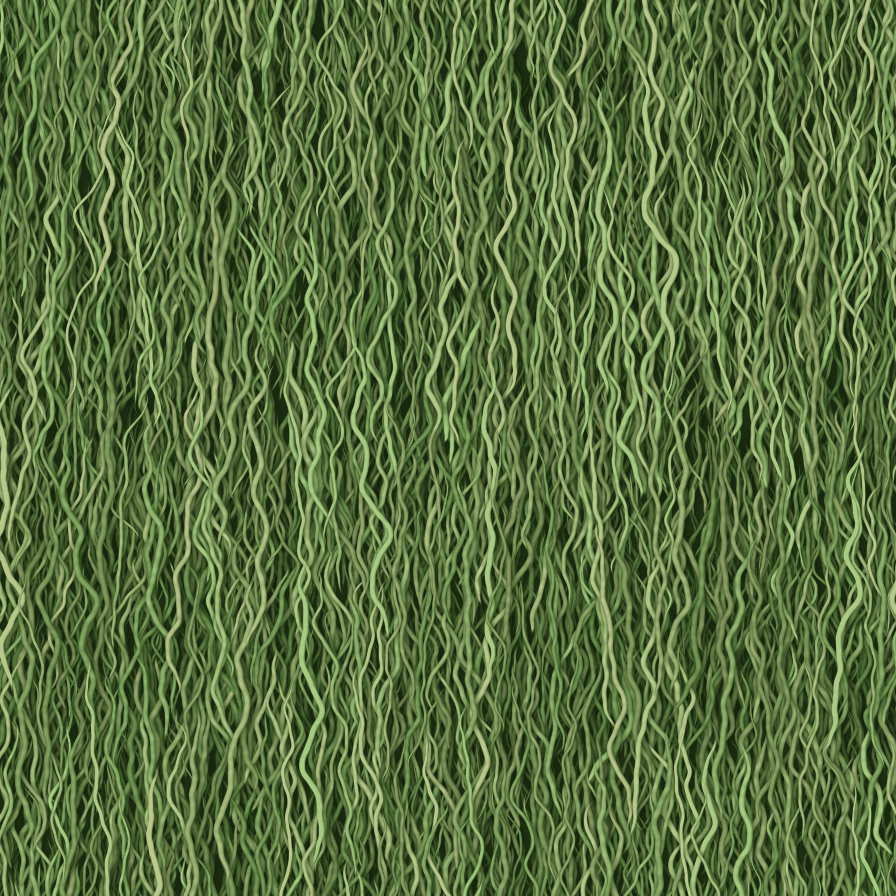
This texture is drawn by a Shadertoy shader. Its source:

```glsl
#define LAYERS 15
#define SPACING 0.026
#define WIDTH_MIN 0.0016
#define WIDTH_MAX 0.0036
#define WAVE_FREQ 16.0
#define WAVE_AMP 0.036
#define KINK_AMP 0.006
#define LEAN 0.055
#define SHADOW 0.36
#define BACK_TONE 0.17
#define FRONT_TONE 0.86

float hash(vec2 p) {
    vec3 q = fract(p.xyx * 0.1031);
    q += dot(q, q.yzx + 33.33);
    return fract((q.x + q.y) * q.z);
}

// 1D gradient noise: value and derivative
vec2 waveNoise(float x, float seed) {
    float i = floor(x), f = x - i;
    float g0 = hash(vec2(i, seed)) * 2.0 - 1.0;
    float g1 = hash(vec2(i + 1.0, seed)) * 2.0 - 1.0;
    float u = f * f * f * (f * (f * 6.0 - 15.0) + 10.0);
    float du = 30.0 * f * f * (f - 1.0) * (f - 1.0);
    float a = g0 * f, b = g1 * (f - 1.0);
    return vec2(mix(a, b, u), mix(g0, g1, u) + du * (b - a));
}

float cornerSlope(vec2 cell, vec2 offset) {
    float angle = 6.2832 * hash(cell + 71.0);
    return dot(vec2(cos(angle), sin(angle)), offset);
}

// 2D gradient noise
float patchNoise(vec2 p) {
    vec2 i = floor(p), f = p - i;
    vec2 u = f * f * (3.0 - 2.0 * f);
    vec2 e = vec2(1.0, 0.0);
    return mix(mix(cornerSlope(i, f), cornerSlope(i + e, f - e), u.x),
               mix(cornerSlope(i + e.yx, f - e.yx), cornerSlope(i + 1.0, f - 1.0), u.x), u.y);
}

// Dark moss to pale straw green
vec3 grassRamp(float t) {
    return vec3(0.10, 0.16, 0.06) + t * vec3(0.33, 0.45, 0.20) + t * t * vec3(0.18, 0.10, 0.20);
}

// Draws one strand over ink, which holds tone and hue
void drawStrand(inout vec2 ink, vec2 p, float column, float layer, float clump, float pixel) {
    float depth = layer / float(LAYERS - 1);
    float strandLength = mix(0.15, 0.38, hash(vec2(layer, 5.0)));
    float along = p.y / strandLength + hash(vec2(column, layer + 40.0));
    float row = floor(along);
    along -= row;
    float seed = floor(900.0 * hash(vec2(column + 17.0 * layer, row + 31.0 * layer)));
    float rndLean = hash(vec2(seed, 1.0)) * 2.0 - 1.0;
    float rndTone = hash(vec2(seed, 2.0)) - 0.5;
    float rndWidth = hash(vec2(seed, 3.0));

    // Curved centre line with slope-corrected distance
    vec2 wave = waveNoise(p.y * WAVE_FREQ + rndWidth, seed);
    vec2 kink = waveNoise(p.y * WAVE_FREQ * 2.6, seed + 9.0);
    float lean = rndLean * LEAN / strandLength;
    float centre = (column + hash(vec2(seed, 4.0))) * SPACING
        + lean * (along - 0.5) * strandLength + WAVE_AMP * wave.x + KINK_AMP * kink.x;
    float slope = lean + WAVE_FREQ * (WAVE_AMP * wave.y + 2.6 * KINK_AMP * kink.y);
    float d = (p.x - centre) / sqrt(1.0 + slope * slope);

    // Tapered body
    float taper = smoothstep(0.0, 0.15, along) * (1.0 - smoothstep(0.72, 1.0, along));
    float width = mix(WIDTH_MIN, WIDTH_MAX, rndWidth * mix(0.6, 1.0, depth)) * (0.35 + 0.65 * taper);
    float cover = smoothstep(-0.7 * pixel, 0.7 * pixel, width - abs(d)) * smoothstep(0.0, 0.3, taper);

    // Soft shadow on the strands behind
    float reach = (d - 0.4 * width) / (2.1 * width);
    ink.x = mix(ink.x, -0.06, SHADOW * taper * exp(-reach * reach));

    // Rounded shading, lit from the left
    float q = clamp(d / width, -1.0, 1.0);
    float grain = waveNoise(p.y * 110.0, seed + 21.0).x;
    float tone = mix(BACK_TONE, FRONT_TONE, depth) + 0.42 * rndTone + 0.25 * clump * (1.2 - depth);
    tone += 0.17 - 0.36 * q * q - 0.10 * q + 0.22 * grain;
    ink = mix(ink, vec2(tone, hash(vec2(seed, 6.0)) - 0.5), cover);
}

void mainImage(out vec4 fragColor, in vec2 fragCoord) {
    vec2 uv = fragCoord / iResolution.y;
    float pixel = 1.0 / iResolution.y;
    float clump = patchNoise(uv * vec2(13.0, 6.0));
    vec2 ink = vec2(0.04 + 0.15 * patchNoise(uv * vec2(60.0, 25.0)), 0.0);

    // Strands from back to front
    for (int k = 0; k < LAYERS; k++) {
        float layer = float(k);
        vec2 p = uv + vec2(hash(vec2(layer, 8.0)), hash(vec2(layer, 9.0))) + 2.0;
        float home = floor(p.x / SPACING);
        for (int n = -2; n <= 2; n++) {
            drawStrand(ink, p, home + float(n), layer, clump, pixel);
        }
    }

    // Colour with a slight hue change per strand
    vec3 color = grassRamp(clamp(ink.x, -0.12, 1.12));
    color += ink.y * vec3(0.06, -0.01, 0.03) * (0.4 + ink.x);
    fragColor = vec4(clamp(color, 0.0, 1.0), 1.0);
}
```
